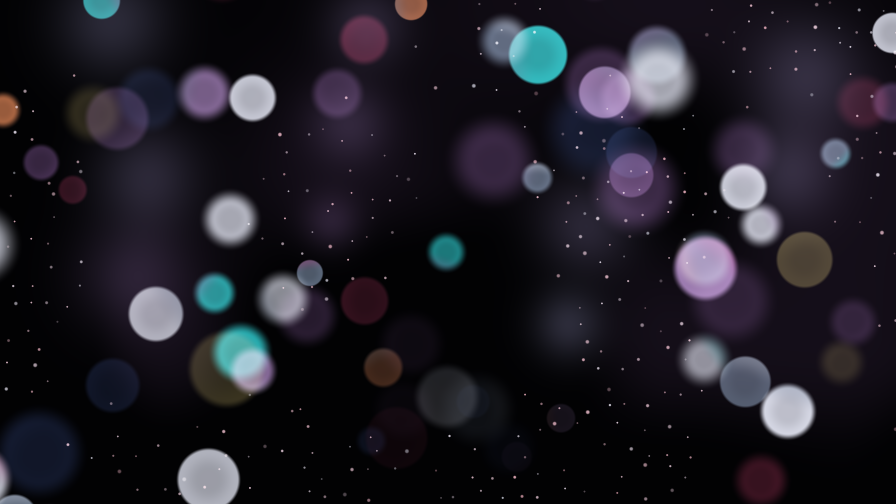
A WebGL 2 fragment shader for this background:

```glsl
#version 300 es
precision highp float;

uniform vec2 u_resolution;
out vec4 fragColor;

const int BRIGHT_COUNT = 40;
const int DIM_COUNT = 38;
const int GLOW_COUNT = 10;
const vec2 BRIGHT_RADIUS = vec2(0.024, 0.066);
const vec2 DIM_RADIUS = vec2(0.026, 0.078);
const vec2 GLOW_RADIUS = vec2(0.09, 0.17);
const float CLUSTER_SPREAD = 0.17;
const float DUST_CELL = 0.042;
const vec2 DUST_RADIUS = vec2(0.0014, 0.0042);
const vec2 QUIET_CENTER = vec2(0.58, 0.2);

const vec3 NIGHT = vec3(0.006, 0.006, 0.012);
const vec3 WHITE = vec3(0.84, 0.85, 0.90);
const vec3 SLATE = vec3(0.40, 0.46, 0.54);
const vec3 LAVENDER = vec3(0.60, 0.47, 0.68);
const vec3 TEAL = vec3(0.16, 0.72, 0.73);
const vec3 ORANGE = vec3(0.84, 0.50, 0.32);
const vec3 MAGENTA = vec3(0.68, 0.20, 0.46);
const vec3 PLUM = vec3(0.25, 0.17, 0.29);
const vec3 NAVY = vec3(0.11, 0.15, 0.27);
const vec3 WINE = vec3(0.32, 0.10, 0.17);
const vec3 OLIVE = vec3(0.29, 0.26, 0.15);

float hash(vec2 p) {
    return fract(sin(dot(p, vec2(127.1, 311.7))) * 43758.5453);
}

vec2 hash2(vec2 p) {
    return vec2(hash(p), hash(p + 19.7));
}

float noise(vec2 p) {
    vec2 i = floor(p), f = fract(p);
    f = f * f * (3.0 - 2.0 * f);
    return mix(mix(hash(i), hash(i + vec2(1, 0)), f.x),
               mix(hash(i + vec2(0, 1)), hash(i + vec2(1, 1)), f.x), f.y);
}

vec3 screenBlend(vec3 base, vec3 light) {
    return 1.0 - (1.0 - base) * (1.0 - clamp(light, 0.0, 1.0));
}

// Evenly spread anchor points, index by index
vec2 anchor(float index, float seed) {
    return fract(vec2(0.7549, 0.5698) * index + seed);
}

vec3 brightColor(float pick) {
    if (pick < 0.36) return WHITE;
    if (pick < 0.64) return SLATE;
    if (pick < 0.75) return LAVENDER;
    if (pick < 0.86) return TEAL;
    return pick < 0.95 ? ORANGE : MAGENTA;
}

vec3 dimColor(float pick) {
    if (pick < 0.48) return PLUM;
    if (pick < 0.68) return NAVY;
    return pick < 0.86 ? WINE : OLIVE;
}

// Lens disc with a faint rim and a sideways tint
vec3 disc(vec2 offset, float radius, float blur, vec3 color, vec3 tint, float angle) {
    float dist = length(offset);
    float edge = max(radius * blur, 1.0 / u_resolution.y);
    float body = 1.0 - smoothstep(radius - edge, radius + edge, dist);
    float side = dot(offset, vec2(cos(angle), sin(angle))) / radius;
    float rim = mix(0.88, 1.0, smoothstep(0.3, 0.95, dist / radius));
    return mix(color, tint, 0.35 * smoothstep(0.1, 1.0, side)) * body * rim;
}

vec3 discLayer(vec3 base, vec2 p, float aspect, int count, vec2 radii, float seed, bool bright) {
    for (int i = 0; i < count; i++) {
        float n = float(i);
        vec2 key = vec2(n, seed);
        vec2 h = hash2(key), k = hash2(key + 5.3), s = hash2(key + 11.9) - 0.5;
        // Neighbours in index share an anchor and form loose clusters
        vec2 place = anchor(floor(n * 0.5), seed);
        place.y = pow(place.y, 0.85);
        vec2 center = place * vec2(aspect, 1.0) + s * 2.0 * CLUSTER_SPREAD;
        vec2 quiet = (center - QUIET_CENTER * vec2(aspect, 1.0)) * vec2(0.7, 1.0);
        float gain = mix(0.18, 1.0, smoothstep(0.14, 0.34, length(quiet)));
        float pick = fract(n * 0.618 + seed);
        vec3 color = bright ? brightColor(pick) : dimColor(pick);
        vec3 tint = brightColor(k.x);
        if (!bright) tint = color * 1.3;
        float blur = mix(0.06, 0.55, h.y * h.y);
        float opacity = gain * mix(bright ? 0.72 : 0.45, 1.0, k.y);
        vec3 light = disc(p - center, mix(radii.x, radii.y, h.x), blur, color, tint, k.x * 40.0);
        base = screenBlend(base, light * opacity);
    }
    return base;
}

void main() {
    vec2 p = gl_FragCoord.xy / u_resolution.y;
    float aspect = u_resolution.x / u_resolution.y;

    // Faint haze and wide glows
    vec3 color = NIGHT + PLUM * 0.3 * smoothstep(0.5, 1.0, noise(p * 3.0 + 4.0));
    for (int i = 0; i < GLOW_COUNT; i++) {
        vec2 h = hash2(vec2(float(i), 71.0));
        vec2 place = anchor(float(i), 0.37);
        vec2 offset = p - vec2(place.x * aspect, mix(0.3, 1.0, place.y));
        float radius = mix(GLOW_RADIUS.x, GLOW_RADIUS.y, h.x);
        float glow = exp(-2.5 * dot(offset, offset) / (radius * radius));
        color = screenBlend(color, mix(PLUM, SLATE, h.y * 0.6) * glow * 0.5);
    }

    color = discLayer(color, p, aspect, DIM_COUNT, DIM_RADIUS, 0.61, false);
    color = discLayer(color, p, aspect, BRIGHT_COUNT, BRIGHT_RADIUS, 0.23, true);

    // Fine dust in drifting patches
    vec2 cell = floor(p / DUST_CELL);
    vec2 grain = (cell + mix(vec2(0.15), vec2(0.85), hash2(cell + 3.1))) * DUST_CELL;
    float density = 0.75 * smoothstep(0.35, 0.75, noise(grain * 3.2 + 9.0));
    float size = mix(DUST_RADIUS.x, DUST_RADIUS.y, pow(hash(cell + 8.7), 2.0));
    float dust = 1.0 - smoothstep(size * 0.4, size + 0.0015, length(p - grain));
    dust *= step(hash(cell + 14.2), density) * mix(0.3, 0.95, hash(cell + 23.5));
    color = screenBlend(color, mix(WHITE, vec3(0.9, 0.65, 0.7), hash(cell + 31.0)) * dust);

    fragColor = vec4(color, 1.0);
}
```
